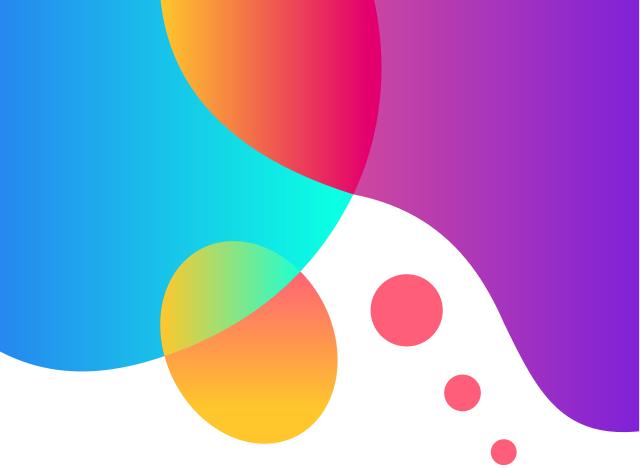
Write a WebGL 2 fragment shader that draws this background.

```glsl
#version 300 es
precision highp float;
// Flowing gradient waves that overlap, with a tilted egg and three dots on white.

uniform vec2 u_resolution;
out vec4 fragColor;

// Layout grid spanning the whole canvas, y pointing down.
const vec2 GRID = vec2(768.0, 561.0);
const int CURVE_STEPS = 24;

const vec3 WHITE = vec3(1.0);
const vec3 BLUE = vec3(0.15, 0.53, 0.94);
const vec3 AQUA = vec3(0.04, 1.0, 0.89);
const vec3 ORCHID = vec3(0.81, 0.28, 0.62);
const vec3 VIOLET = vec3(0.50, 0.13, 0.85);
const vec3 AMBER = vec3(1.0, 0.78, 0.17);
const vec3 MAGENTA = vec3(0.89, 0.0, 0.43);
const vec3 CORAL = vec3(1.0, 0.37, 0.47);
const vec3 MINT = vec3(0.12, 1.0, 0.82);

vec3 ramp(vec3 from, vec3 to, float start, float end, float x) {
    return mix(from, to, clamp((x - start) / (end - start), 0.0, 1.0));
}

float coverage(float dist, float pixel) {
    return clamp(0.5 - dist / pixel, 0.0, 1.0);
}

vec2 bezier(vec2 a, vec2 b, vec2 c, vec2 d, float t) {
    float s = 1.0 - t;
    return s * s * s * a + 3.0 * s * s * t * b + 3.0 * s * t * t * c + t * t * t * d;
}

float segmentDistance(vec2 p, vec2 a, vec2 b) {
    vec2 ab = b - a;
    return length(p - a - ab * clamp(dot(p - a, ab) / dot(ab, ab), 0.0, 1.0));
}

// Returns distance in x; y flips sign at each crossing of a ray going down.
vec2 traceCurve(vec2 p, vec2 a, vec2 b, vec2 c, vec2 d, vec2 field) {
    vec2 from = a;
    for (int i = 1; i <= CURVE_STEPS; i++) {
        vec2 to = bezier(a, b, c, d, float(i) / float(CURVE_STEPS));
        field.x = min(field.x, segmentDistance(p, from, to));
        if ((from.x > p.x) != (to.x > p.x)) {
            float hit = mix(from.y, to.y, (p.x - from.x) / (to.x - from.x));
            if (hit > p.y) field.y = -field.y;
        }
        from = to;
    }
    return field;
}

float leftWave(vec2 p) {
    vec2 field = vec2(1e4, 1.0);
    vec2 joint = vec2(424, 233), foot = vec2(197, 427);
    field = traceCurve(p, vec2(447, -8), vec2(464, 60), vec2(464, 150), joint, field);
    field = traceCurve(p, joint, vec2(376, 330), vec2(300, 392), foot, field);
    field = traceCurve(p, foot, vec2(130, 450), vec2(60, 456), vec2(-8, 417), field);
    return field.x * field.y;
}

float rightWave(vec2 p) {
    vec2 field = vec2(1e4, 1.0);
    vec2 joint = vec2(424, 233), bend = vec2(605, 388);
    field = traceCurve(p, vec2(192, -8), vec2(200, 100), vec2(270, 185), joint, field);
    field = traceCurve(p, joint, vec2(522, 252), vec2(572, 312), bend, field);
    field = traceCurve(p, bend, vec2(645, 470), vec2(674, 530), vec2(776, 516), field);
    return max(field.x * field.y, p.x - 767.0);
}

// First-order distance to a rotated ellipse.
float ellipse(vec2 p, vec2 center, vec2 radii, float angle) {
    float c = cos(angle), s = sin(angle);
    vec2 q = p - center;
    q = vec2(c * q.x + s * q.y, c * q.y - s * q.x) / radii;
    float k = length(q);
    return k * (k - 1.0) / max(length(q / radii), 1e-5);
}

void main() {
    vec2 uv = gl_FragCoord.xy / u_resolution;
    vec2 p = vec2(uv.x, 1.0 - uv.y) * GRID;
    float pixel = GRID.x / u_resolution.x;

    float left = coverage(leftWave(p), pixel);
    float right = coverage(rightWave(p), pixel);
    float egg = coverage(ellipse(p, vec2(298.7, 410.5), vec2(126, 101), 1.11), pixel);

    // Right wave and egg
    vec3 color = mix(WHITE, ramp(ORCHID, VIOLET, 424.0, 768.0, p.x), right);
    color = mix(color, ramp(CORAL, AMBER, 320.0, 490.0, p.y), egg);

    // Dots: center and radius
    vec3 dots[3] = vec3[3](vec3(488, 372, 43.3), vec3(555, 471, 22), vec3(604.5, 542, 15.5));
    for (int i = 0; i < 3; i++) {
        color = mix(color, CORAL, coverage(length(p - dots[i].xy) - dots[i].z, pixel));
    }

    // Left wave, recolored where the other shapes overlap it
    vec3 wave = ramp(BLUE, AQUA, 0.0, 400.0, p.x);
    wave = mix(wave, ramp(AMBER, MINT, 193.0, 360.0, p.x), egg);
    wave = mix(wave, ramp(AMBER, MAGENTA, 193.0, 440.0, p.x), right);
    color = mix(color, wave, left);

    fragColor = vec4(color, 1.0);
}
```
